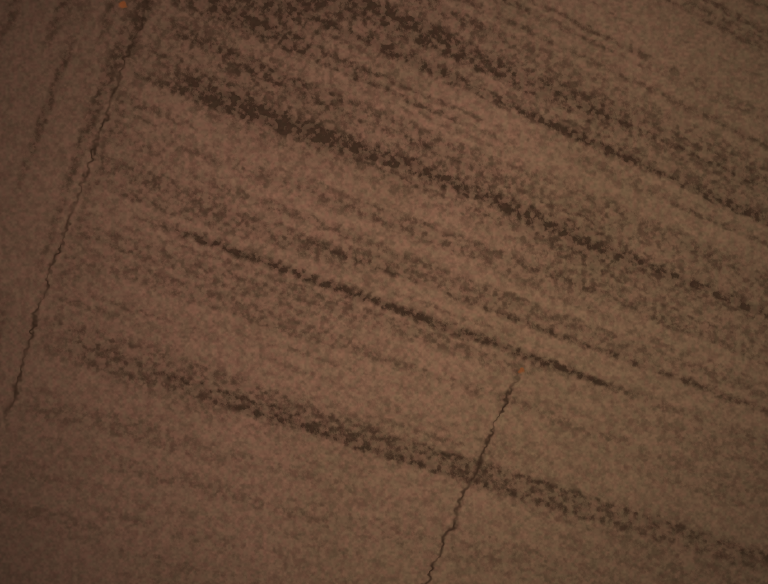
A Shadertoy shader for this texture:

```glsl
// Dim brown weathered surface with fanned slanting streaks, mottled grain and two thin cracks.

const vec3 PINK_BROWN  = vec3(0.508, 0.364, 0.282);
const vec3 OLIVE_BROWN = vec3(0.498, 0.374, 0.276);
const vec3 DARK_BROWN  = vec3(0.170, 0.115, 0.080);
const vec3 RUST        = vec3(0.55, 0.27, 0.12);
const vec2 LIGHT_CENTRE = vec2(0.74, 0.53);
const float LIGHT_FALLOFF = 0.56;
const float GRAIN_SCALE = 125.0;   // mottles per canvas height
const float FINE_SCALE = 260.0;
const float FINE_STRENGTH = 0.20;
const float STREAK_SLOPE = 0.23;
const float STREAK_FAN = 0.18;
const float CRACK_WIDTH = 0.0036;
const int BAND_COUNT = 10;

// Dark bands: position across the fan, half width, strength, start x
const vec4 BANDS[BAND_COUNT] = vec4[BAND_COUNT](
    vec4(1.380, 0.009, 0.34, 0.75),
    vec4(1.285, 0.040, 0.36, 0.50),
    vec4(1.210, 0.011, 0.62, 0.42),
    vec4(1.060, 0.018, 0.20, 0.34),
    vec4(0.990, 0.038, 0.32, 0.32),
    vec4(0.915, 0.024, 0.22, 0.90),
    vec4(0.782, 0.007, 0.26, 0.55),
    vec4(0.714, 0.010, 0.60, 0.30),
    vec4(0.450, 0.024, 0.38, 0.12),
    vec4(0.425, 0.008, 0.22, 0.40));

float hash(vec2 p) {
    return fract(sin(dot(p, vec2(127.1, 311.7))) * 43758.5453);
}

float noise(vec2 p) {
    vec2 i = floor(p), f = fract(p);
    f = f * f * (3.0 - 2.0 * f);
    return mix(mix(hash(i), hash(i + vec2(1, 0)), f.x),
               mix(hash(i + vec2(0, 1)), hash(i + vec2(1, 1)), f.x), f.y);
}

float fbm(vec2 p) {
    const mat2 TURN = mat2(1.6, 1.2, -1.2, 1.6);
    float sum = 0.0, weight = 0.53;
    for (int i = 0; i < 4; i++) {
        sum += weight * noise(p);
        p = TURN * p + 17.3;
        weight *= 0.5;
    }
    return sum;
}

// Coordinate that stays constant along a streak
float fanCoord(vec2 p) {
    return (p.y + STREAK_SLOPE * p.x) / (1.0 - STREAK_FAN * p.x);
}

// Darkness of the major bands, each split into thinner strands
float bandShade(vec2 p, float v) {
    float shade = 0.0;
    float strands = noise(vec2(p.x * 2.5, v * 110.0));
    for (int i = 0; i < BAND_COUNT; i++) {
        vec4 b = BANDS[i];
        float d = (v - b.x) / b.y;
        float start = smoothstep(b.w - 0.08, b.w + 0.05, p.x);
        float patchy = 0.75 + 0.5 * noise(vec2(p.x * 6.0, b.x * 90.0));
        float split = mix(1.0, 0.5 + strands, smoothstep(0.011, 0.025, b.y));
        shade += b.z * exp(-d * d) * start * patchy * split;
    }
    float midEnd = smoothstep(0.95, 1.12, p.x) * exp(-pow((v - 0.714) / 0.03, 2.0));
    return shade * (1.0 - 0.75 * midEnd);
}

// Thin jagged line around a given signed horizontal offset
float crackShade(float offset, vec2 p, float seed) {
    float wobble = 0.008 * (noise(vec2(p.y * 38.0, seed)) - 0.5)
                 + 0.006 * (noise(vec2(p.y * 120.0, seed + 5.0)) - 0.5)
                 + 0.007 * (noise(p * 190.0) - 0.5);
    float width = CRACK_WIDTH * (0.6 + 0.8 * noise(vec2(p.y * 60.0, seed + 9.0)));
    float d = (offset + wobble) / width;
    return exp(-d * d) * (0.4 + 0.6 * noise(vec2(p.y * 70.0, seed + 13.0)));
}

float spot(vec2 p, vec2 centre, float radius) {
    float ragged = 0.8 * radius * (noise(p * 160.0) - 0.5);
    return 1.0 - smoothstep(0.4 * radius, radius, length(p - centre) + ragged);
}

void mainImage(out vec4 fragColor, in vec2 fragCoord) {
    vec2 p = fragCoord / iResolution.y;
    float grain = fbm(p * GRAIN_SCALE);
    float blotch = fbm(p * 9.0 + 31.0);
    float v = fanCoord(p) + 0.010 * (noise(p * 110.0) - 0.5);

    // Base tint and soft pool of light
    float olive = smoothstep(0.3, 1.2, p.x - 0.5 * p.y + 0.5 * blotch);
    vec3 colour = mix(PINK_BROWN, OLIVE_BROWN, olive);
    vec2 fromLight = p - LIGHT_CENTRE;
    colour *= 1.0 - LIGHT_FALLOFF * dot(fromLight, fromLight);

    // Minor streaks: along the fan, or along the crack at the far left
    float leftCrack = p.x - (0.009 + 0.27 * (p.y - 0.27) + 0.096 * pow(p.y - 0.27, 2.0));
    float across = 0.5 * noise(vec2(p.x * 2.5, v * 38.0)) + 0.5 * noise(vec2(p.x * 4.0, v * 90.0));
    float upright = noise(vec2(leftCrack * 48.0, p.y * 5.0));
    float streak = mix(upright, across, smoothstep(-0.01, 0.05, leftCrack));
    float minor = smoothstep(0.38, 0.82, streak) * mix(0.16, 0.34, smoothstep(0.15, 0.8, p.y));

    // Mottled stain near the top left
    vec2 stainAt = (p - vec2(0.42, 0.97)) / vec2(0.26, 0.16);
    float stain = 0.30 * exp(-dot(stainAt, stainAt)) * (0.4 + 1.2 * blotch);

    // Grain deepens wherever the surface is streaked
    float speck = smoothstep(0.32, 0.76, grain);
    float shade = bandShade(p, v) + minor + stain;
    shade = shade * (0.52 + 0.75 * speck) + 0.17 * speck + 0.14 * (blotch - 0.4);
    colour = mix(colour, DARK_BROWN, clamp(shade, 0.0, 0.78));

    // Fine pink and olive flecks
    float fleck = 0.6 * noise(p * FINE_SCALE) + 0.4 * noise(p.yx * 170.0 + 9.0) - 0.5;
    float tint = noise(p * 150.0 + 57.0) - 0.5;
    colour *= 1.0 + FINE_STRENGTH * fleck + tint * vec3(0.06, -0.03, 0.01);

    // Cracks, with rusty specks at their upper ends
    float cracks = crackShade(leftCrack, p, 3.0) * smoothstep(0.24, 0.34, p.y);
    float lowerCrack = crackShade(p.x - 0.728 - 0.445 * p.y, p, 41.0);
    cracks = max(cracks, lowerCrack * (1.0 - smoothstep(0.355, 0.37, p.y)));
    colour = mix(colour, DARK_BROWN, 0.85 * cracks);
    float rust = max(spot(p, vec2(0.893, 0.365), 0.007), spot(p, vec2(0.21, 0.992), 0.008));
    colour = mix(colour, RUST, 0.6 * rust);

    fragColor = vec4(colour, 1.0);
}
```
